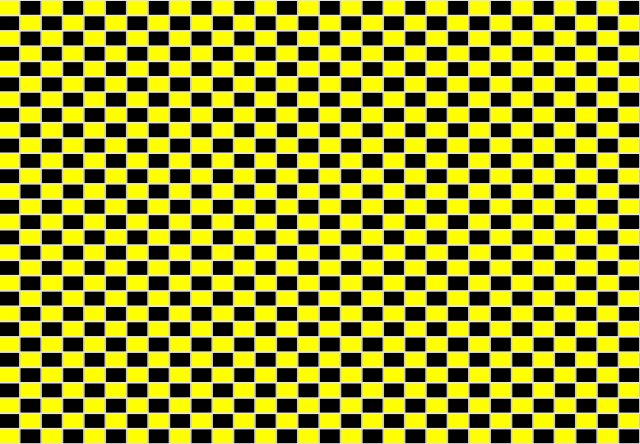
This pattern is drawn by a WebGL 1 fragment shader. Its source:

```glsl
precision highp float;
// Yellow and black checkerboard of wide cells, about 30 across and 29 down,
// separated by thin pale grout lines. Cell parity picks the colour, and the
// distance to the nearest cell border draws the antialiased lines.

uniform vec2 u_resolution;

// Distance to the nearest integer, in cells
vec2 borderDistance(vec2 p) {
  return abs(p - floor(p + 0.5));
}

// +1 in even cells, -1 in odd cells
vec2 paritySign(vec2 p) {
  return 1.0 - 2.0 * mod(floor(p), 2.0);
}

void main() {
  vec2 uv = gl_FragCoord.xy / u_resolution;
  float pixel = 1.0 / u_resolution.y;

  // Grid counted from the top left, with the first column slightly cropped
  vec2 count = vec2(29.93, 29.02);
  vec2 grid = vec2(uv.x, 1.0 - uv.y) * count + vec2(0.0764, -0.016);

  // Border distance in canvas heights
  vec2 cellSize = vec2(u_resolution.x / u_resolution.y, 1.0) / count;
  vec2 dist = borderDistance(grid) * cellSize;

  // Smoothed checker: the product of two square waves
  vec2 wave = paritySign(grid) * clamp(2.0 * dist / pixel, 0.0, 1.0);
  float checker = 0.5 + 0.5 * wave.x * wave.y;
  vec3 color = mix(vec3(0.0), vec3(1.0, 1.0, 0.0), checker);

  // Grout: greyer vertical lines under brighter horizontal ones
  vec2 halfWidth = vec2(0.00175, 0.0017);
  vec2 line = clamp((halfWidth - dist) / pixel + 0.5, 0.0, 1.0);
  color = mix(color, vec3(0.79, 0.79, 0.8), line.x);
  color = mix(color, vec3(0.9, 0.9, 0.91), line.y);

  gl_FragColor = vec4(color, 1.0);
}
```
